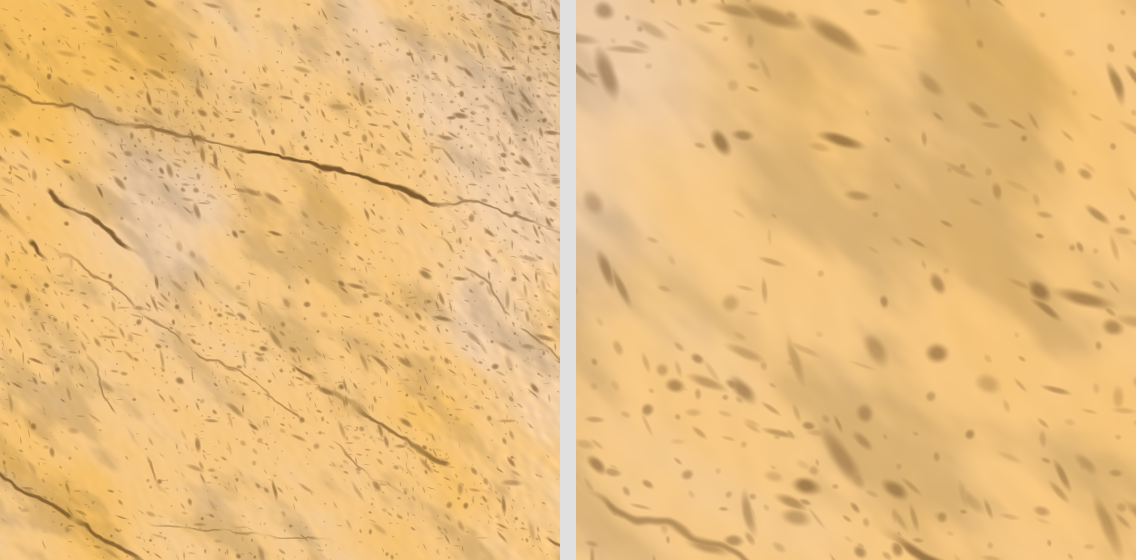
Left, the full canvas; right, a detail of the centre.
Give the GLSL for this texture, as a Shadertoy shader.

```glsl
const vec3 GOLD = vec3(0.96, 0.745, 0.38);
const vec3 HONEY = vec3(0.965, 0.782, 0.51);
const vec3 CREAM = vec3(0.95, 0.81, 0.65);
const vec3 UMBER = vec3(0.40, 0.27, 0.12);
const float GRAIN_ANGLE = -0.75;

float hash(vec2 p) {
    vec3 q = fract(vec3(p.xyx) * 0.1031);
    q += dot(q, q.yzx + 33.33);
    return fract((q.x + q.y) * q.z);
}

float noise(vec2 p) {
    vec2 i = floor(p), f = fract(p);
    f = f * f * (3.0 - 2.0 * f);
    return mix(mix(hash(i), hash(i + vec2(1, 0)), f.x),
               mix(hash(i + vec2(0, 1)), hash(i + vec2(1, 1)), f.x), f.y);
}

float fbm(vec2 p) {
    float sum = 0.0, amp = 0.533;
    for (int i = 0; i < 4; i++) {
        sum += amp * noise(p);
        p = mat2(0.8, 0.6, -0.6, 0.8) * p * 2.03 + 17.3;
        amp *= 0.5;
    }
    return sum;
}

vec2 rotate(vec2 p, float angle) {
    float c = cos(angle), s = sin(angle);
    return vec2(c * p.x + s * p.y, c * p.y - s * p.x);
}

float spot(vec2 p, vec2 centre, float radius) {
    vec2 d = (p - centre) / radius;
    return exp(-dot(d, d));
}

// Distance to a segment in x, position along it from 0 to 1 in y
vec2 segment(vec2 p, vec2 a, vec2 b) {
    vec2 ab = b - a;
    float t = clamp(dot(p - a, ab) / dot(ab, ab), 0.0, 1.0);
    return vec2(length(p - a - ab * t), t);
}

// Uneven crack; a higher gap level breaks it into more pieces
float crack(vec2 p, vec2 a, vec2 b, float width, float gaps) {
    vec2 s = segment(p, a, b);
    float along = s.y * length(b - a);
    float w = width * mix(0.35, 1.2, noise(vec2(along * 45.0, a.y * 91.0)));
    float line = 1.0 - smoothstep(w * 0.3, w + 0.0025, s.x);
    float pieces = smoothstep(gaps - 0.2, gaps + 0.2, noise(vec2(along * 28.0, a.x * 57.0 + 8.0)));
    float taper = smoothstep(0.0, 0.12, s.y) * (1.0 - smoothstep(0.85, 1.0, s.y));
    return line * pieces * taper;
}

// Share of cells that hold a pit
float pitDensity(vec2 p) {
    float vein = segment(p, vec2(0.4, 0.44), vec2(1.0, 0.02)).x;
    float clusters = 0.65 * spot(p, vec2(0.31, 0.77), 0.11) + 0.6 * spot(p, vec2(0.95, 0.93), 0.22);
    return 0.42 * smoothstep(0.3, 0.75, fbm(p * 5.0)) + 0.12 * p.y + clusters + 0.6 * exp(-vein * vein * 1500.0);
}

// Scattered elongated pits that lean along the grain
float pits(vec2 p, float cells, float seed) {
    vec2 g = p * cells, base = floor(g);
    float mark = 0.0;
    for (int y = -1; y <= 1; y++)
    for (int x = -1; x <= 1; x++) {
        vec2 cell = base + vec2(x, y), id = cell + seed;
        vec2 centre = cell + 0.15 + 0.7 * vec2(hash(id), hash(id + 71.7));
        float size = hash(id + 23.1);
        vec2 radii = vec2(mix(0.12, 0.5, size * size), mix(0.07, 0.14, hash(id + 47.9)));
        vec2 q = rotate(g - centre, GRAIN_ANGLE + 1.5 * (hash(id + 11.3) - 0.5));
        float shape = 1.0 - smoothstep(0.35, 1.5, length(q / radii));
        float present = step(hash(id + 91.3), pitDensity(centre / cells));
        mark = max(mark, shape * present * mix(0.35, 1.0, hash(id + 5.7)));
    }
    return mark;
}

// Cloudy bands of gold, honey and cream
vec3 stone(vec2 p, vec2 grain) {
    float cloud = fbm(grain * vec2(3.0, 7.0) + 4.0);
    float pale = 0.40 + 1.5 * (cloud - 0.5) + 0.4 * (p.x - 0.5);
    pale += 0.35 * spot(p, vec2(1.0, 0.68), 0.24) + 0.5 * spot(p, vec2(0.0, 0.1), 0.15);
    pale += 0.3 * spot(p, vec2(0.36, 0.7), 0.15) - 0.5 * spot(p, vec2(0.08, 0.9), 0.17);
    pale += 0.12 * (fbm(p * 32.0) - 0.5);
    vec3 col = mix(GOLD, HONEY, smoothstep(-0.05, 0.48, pale));
    return mix(col, CREAM, smoothstep(0.42, 0.95, pale));
}

void mainImage(out vec4 fragColor, in vec2 fragCoord) {
    vec2 p = fragCoord / iResolution.xy;
    vec2 grain = rotate(p, GRAIN_ANGLE);
    vec2 warp = vec2(fbm(p * 14.0), fbm(p * 14.0 + 40.0)) - 0.5;
    vec2 ragged = p + 0.035 * warp;
    vec3 col = stone(p, grain);

    // Soft mottling, fine streaks and shallow relief
    float bruise = spot(p, vec2(0.3, 0.76), 0.11) + spot(p, vec2(0.98, 0.95), 0.18);
    float shade = 0.11 * smoothstep(0.48, 0.75, fbm(grain * vec2(9.0, 22.0) + 30.0)) + 0.07 * bruise;
    vec2 fine = grain * vec2(55.0, 95.0);
    float relief = noise(fine) - noise(fine + vec2(0.3, 0.5));
    col *= 1.0 - shade + relief * mix(0.025, 0.09, smoothstep(0.65, 1.0, p.x));

    // Pits in three sizes
    float dark = 0.55 * pits(p + 0.012 * warp, 27.0, 3.0);
    dark = max(dark, 0.42 * pits(p + 0.01 * warp, 43.0, 57.0));
    dark = max(dark, 0.28 * pits(p, 68.0, 131.0));

    // Long crack across the slab
    vec2 left = vec2(-0.08, 0.86), right = vec2(1.08, 0.57);
    dark = max(dark, 0.5 * crack(ragged, left, right, 0.002, 0.25));
    dark = max(dark, 0.85 * crack(ragged, mix(left, right, 0.42), mix(left, right, 0.78), 0.005, 0.1));
    dark = max(dark, 0.6 * crack(ragged, mix(left, right, 0.23), mix(left, right, 0.4), 0.005, 0.4));

    // Diagonal cracks and hairlines
    dark = max(dark, 0.8 * crack(ragged, vec2(-0.05, 0.75), vec2(0.27, 0.54), 0.006, 0.35));
    dark = max(dark, 0.8 * crack(ragged, vec2(-0.05, 0.67), vec2(0.1, 0.53), 0.006, 0.2));
    dark = max(dark, 0.42 * crack(ragged, vec2(0.08, 0.57), vec2(0.75, 0.1), 0.0012, 0.3));
    dark = max(dark, 0.6 * crack(ragged, vec2(0.4, 0.44), vec2(1.08, -0.03), 0.005, 0.6));
    dark = max(dark, 0.7 * crack(ragged, vec2(-0.04, 0.19), vec2(0.28, -0.03), 0.005, 0.25));
    dark = max(dark, 0.42 * crack(ragged, vec2(0.14, 0.38), vec2(0.32, 0.1), 0.0016, 0.3));
    dark = max(dark, 0.4 * crack(ragged, vec2(0.77, 0.58), vec2(1.05, 0.31), 0.002, 0.35));
    dark = max(dark, 0.65 * crack(ragged, vec2(0.84, 1.03), vec2(1.06, 0.89), 0.004, 0.3));
    dark = max(dark, 0.35 * crack(ragged, vec2(0.26, 0.07), vec2(0.62, 0.03), 0.0012, 0.3));

    fragColor = vec4(mix(col, UMBER, dark), 1.0);
}
```
